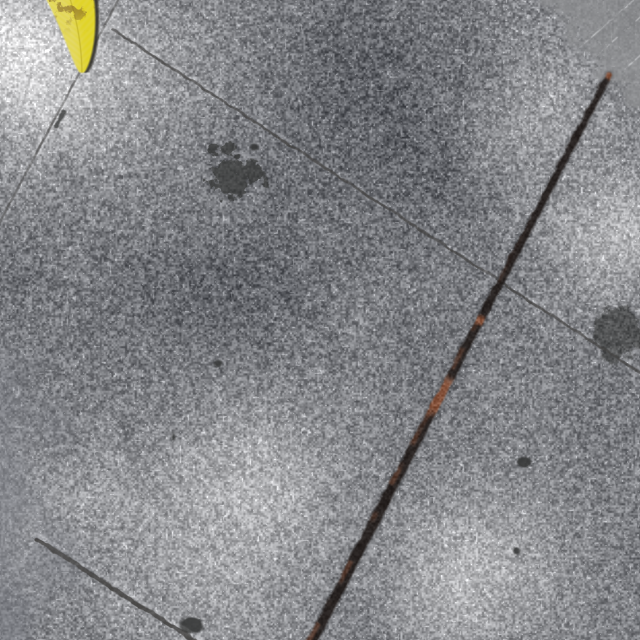
Write a WebGL 2 fragment shader that draws this texture.

```glsl
#version 300 es
precision highp float;
// Speckled grey paving slabs with thin joints, a dark seam, damp stains, dappled light and a yellow leaf.
uniform vec2 u_resolution;
out vec4 outColor;

const vec3 STONE = vec3(0.475, 0.482, 0.500);
const vec3 SUNLIT = vec3(0.86, 0.86, 0.865);
const vec3 SMOOTH_SLAB = vec3(0.55, 0.555, 0.565);
const vec3 STAIN = vec3(0.255, 0.26, 0.26);
const vec3 JOINT = vec3(0.26, 0.255, 0.25);
const vec3 SEAM = vec3(0.16, 0.14, 0.135);
const vec3 RUST = vec3(0.62, 0.38, 0.27);
const vec3 LEAF = vec3(0.88, 0.83, 0.16);
const vec3 LEAF_PALE = vec3(0.90, 0.86, 0.52);
const float GRAIN_CELLS = 330.0;
const float GRAIN_GAIN = 0.42;

// Soft pools of light and shade: centre, radius, strength.
const vec4 POOLS[12] = vec4[12](
  vec4(0.01, 0.92, 0.13, 0.85), vec4(0.17, 0.89, 0.17, 0.36),
  vec4(0.40, 0.26, 0.14, 0.46), vec4(0.75, 0.11, 0.13, 0.52),
  vec4(0.98, 0.64, 0.10, 0.50), vec4(0.84, 0.83, 0.12, 0.34),
  vec4(0.13, 0.19, 0.15, 0.24), vec4(0.35, 0.06, 0.16, 0.24),
  vec4(0.56, 0.86, 0.16, -0.24), vec4(0.36, 0.55, 0.18, -0.20),
  vec4(0.67, 0.74, 0.11, -0.16), vec4(0.02, 0.56, 0.08, -0.10));

// Small dark marks: centre and radii.
const vec4 MARKS[6] = vec4[6](
  vec4(0.819, 0.277, 0.010, 0.008), vec4(0.807, 0.140, 0.005, 0.005),
  vec4(0.299, 0.024, 0.019, 0.012), vec4(0.341, 0.432, 0.006, 0.005),
  vec4(0.271, 0.316, 0.003, 0.007), vec4(0.398, 0.770, 0.006, 0.005));

float hash(vec2 p) {
  vec3 q = fract(vec3(p.xyx) * 0.1031);
  q += dot(q, q.yzx + 33.33);
  return fract((q.x + q.y) * q.z);
}

float noise(vec2 p) {
  vec2 i = floor(p), f = fract(p);
  f = f * f * (3.0 - 2.0 * f);
  return mix(mix(hash(i), hash(i + vec2(1, 0)), f.x),
             mix(hash(i + vec2(0, 1)), hash(i + vec2(1, 1)), f.x), f.y);
}

float fbm(vec2 p) {
  float sum = 0.0, gain = 0.53;
  for (int i = 0; i < 4; i++) {
    sum += gain * noise(p);
    p = mat2(1.6, 1.2, -1.2, 1.6) * p + 7.3;
    gain *= 0.5;
  }
  return sum;
}

// Signed offset from a segment (x) and position along it (y); ends are rounded.
vec2 segment(vec2 p, vec2 a, vec2 b) {
  vec2 d = b - a, q = p - a;
  float t = clamp(dot(q, d) / dot(d, d), 0.0, 1.0);
  return vec2(length(q - d * t) * sign(d.x * q.y - d.y * q.x), t);
}

float fill(float dist, float soft) { return 1.0 - smoothstep(-soft, soft, dist); }

// Groove with a dark core and a paler lip on one side.
vec3 groove(vec3 col, vec2 s, float width, float depth) {
  col += 0.09 * depth * fill(abs(s.x - width * 2.2) - width, 0.002);
  return mix(col, JOINT, depth * fill(abs(s.x) - width, 0.0014));
}

float ellipse(vec2 q, vec2 r) { return (length(q / r) - 1.0) * min(r.x, r.y); }

void main() {
  vec2 p = gl_FragCoord.xy / u_resolution;
  float px = 1.0 / u_resolution.y;
  float cloud = fbm(p * 9.0) - 0.5;
  float rough = fbm(p * 75.0) - 0.5;

  // Dappled light
  float light = 0.05 + 0.22 * cloud + 0.10 * rough;
  for (int i = 0; i < 12; i++) {
    vec2 q = (p - POOLS[i].xy + 0.05 * cloud) / POOLS[i].z;
    light += POOLS[i].w * exp(-dot(q, q));
  }
  vec3 col = STONE + (SUNLIT - STONE) * light;

  // Smooth slab in the top right corner, worn film down the left side
  float corner = fill(1.0 - dot(p - vec2(0.915, 0.915), vec2(0.77, 0.64)) * 40.0 - 1.0 + 3.0 * rough, 0.8);
  float film = fill(p.x - 0.09 + 0.20 * abs(p.y - 0.2) + 0.15 * cloud, 0.05) * fill(p.y - 0.45, 0.08);
  col = mix(col, SMOOTH_SLAB + 0.05 * cloud, corner);
  col = mix(col, vec3(0.49, 0.50, 0.53), 0.45 * film);

  // Aggregate grain with bright chips
  float grain = noise(p * GRAIN_CELLS) * 0.6 + noise(p * GRAIN_CELLS * 0.57 + 31.0) * 0.4 - 0.5;
  float chips = smoothstep(0.79, 0.98, noise(p * GRAIN_CELLS * 0.72 + 90.0));
  float texture_gain = (1.0 - 0.75 * corner) * (1.0 - 0.5 * film);
  col += texture_gain * (GRAIN_GAIN * grain + 0.16 * chips - 0.012);

  // Pale scratches on the smooth slab
  for (int i = 0; i < 4; i++) {
    vec2 a = vec2(0.905 + 0.027 * float(i), 0.925 - 0.012 * float(i * i));
    float s = abs(segment(p + 0.006 * rough, a, a + vec2(0.085, 0.075)).x);
    col += 0.20 * corner * fill(s - 0.001, 0.002) * smoothstep(-0.1, 0.15, rough);
  }

  // Damp blotches and small marks
  float blotch = ellipse(p - vec2(0.360, 0.737), vec2(0.040, 0.034)) + 0.085 * (fbm(p * 48.0 + 4.0) - 0.47);
  float patch_edge = ellipse(p - vec2(0.967, 0.480), vec2(0.037, 0.043)) + 0.035 * rough;
  col = mix(col, STAIN + 0.10 * grain, 0.9 * fill(blotch, 0.002 + px));
  col = mix(col, STAIN + 0.20 * grain, 0.75 * fill(patch_edge, 0.005));
  for (int i = 0; i < 6; i++) {
    float d = ellipse(p - MARKS[i].xy, MARKS[i].zw) + 0.006 * rough;
    col = mix(col, STAIN * 0.85, 0.9 * fill(d, 0.001 + px));
  }

  // Joints between slabs
  vec2 w = p + 0.004 * rough;
  vec2 cross_joint = segment(w, vec2(0.176, 0.954), vec2(1.01, 0.411));
  vec2 left_joint = segment(w, vec2(0.190, 1.01), vec2(-0.01, 0.635));
  vec2 low_joint = segment(w, vec2(0.058, 0.157), vec2(0.315, -0.008));
  col = groove(col, cross_joint, 0.0020, 0.70 + 0.5 * rough);
  col = groove(col, left_joint, 0.0017, 0.50 + 0.6 * rough);
  col = groove(col, low_joint, 0.0032, 0.80 + 0.4 * rough);
  vec2 knot = segment(p, vec2(0.099, 0.824), vec2(0.088, 0.803));
  col = mix(col, STAIN, 0.85 * fill(abs(knot.x) - 0.004 + 0.005 * rough, 0.002));

  // Dark seam with rusty flecks
  vec2 seam = segment(w, vec2(0.951, 0.882), vec2(0.486, -0.004));
  float half_width = mix(0.0050, 0.0078, seam.y) + 0.005 * rough;
  float streak = smoothstep(0.0, 0.3, noise(vec2(seam.y * 45.0, 3.0)) - 0.45) * smoothstep(0.2, 0.6, seam.y);
  float rust = fill(abs(seam.y - 0.565) - 0.030, 0.012) + fill(abs(seam.y - 0.432) - 0.006, 0.005)
             + fill(seam.y - 0.006, 0.004) + 0.45 * streak * fill(seam.x, 0.003);
  vec3 seam_col = mix(SEAM + 0.12 * grain, RUST + 0.3 * grain, clamp(rust, 0.0, 1.0) * 0.8);
  col *= 1.0 - 0.18 * fill(abs(seam.x) - half_width - 0.003, 0.004);
  col = mix(col, seam_col, fill(abs(seam.x) - half_width, 0.0012 + px));

  // Leaf: a tapering blade with a midrib, and its shadow
  float along = (p.y - 0.884) / 0.116;
  float blade = 0.037 * pow(clamp(along, 0.0, 1.0), 0.62);
  float across = p.x - (0.128 - 0.018 * along * along);
  float tip = smoothstep(0.0, 0.04, along);
  col = mix(col, vec3(0.17, 0.16, 0.13), 0.85 * tip * fill(abs(across - 0.006) - blade, 0.003));
  float veins = 0.5 + 0.5 * sin((p.y - abs(across) * 0.9) * 620.0);
  vec3 leaf = mix(LEAF, LEAF_PALE, 0.5 * fill(across, 0.012) + 0.15 * veins);
  leaf = mix(leaf, vec3(0.72, 0.66, 0.12), 0.6 * fill(abs(across) - 0.0010, 0.0015));
  leaf = mix(leaf, vec3(0.50, 0.38, 0.16), 0.6 * smoothstep(0.06, 0.2, rough) * smoothstep(0.5, 0.9, along));
  col = mix(col, leaf, tip * fill(abs(across) - blade, 0.001 + px));

  outColor = vec4(clamp(col, 0.0, 1.0), 1.0);
}
```
